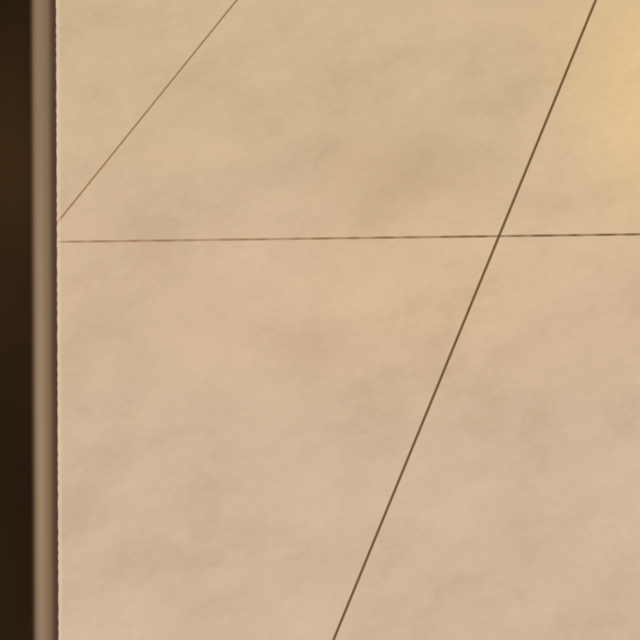
Give the GLSL for this texture, as a three.js fragment shader.

```glsl
varying vec2 vUv;

const vec3 STONE = vec3(0.82, 0.71, 0.59);
const vec3 STONE_YELLOW = vec3(0.81, 0.71, 0.56);
const vec3 STONE_PINK = vec3(0.81, 0.71, 0.61);
const vec3 WARM_GLOW = vec3(0.91, 0.77, 0.56);
const vec3 STAIN = vec3(0.72, 0.61, 0.47);
const vec3 JOINT_DARK = vec3(0.40, 0.31, 0.20);
const vec3 JOINT_PALE = vec3(0.60, 0.46, 0.32);
const vec3 GAP_DARK = vec3(0.13, 0.095, 0.055);
const vec3 GAP_BROWN = vec3(0.23, 0.16, 0.085);
const vec3 RAIL_SHADE = vec3(0.32, 0.24, 0.18);
const vec3 RAIL_MID = vec3(0.52, 0.42, 0.33);
const vec3 RAIL_LIGHT = vec3(0.64, 0.54, 0.43);
const vec3 EDGE_LIGHT = vec3(0.88, 0.79, 0.68);

vec2 hash2(vec2 p) {
  p = vec2(dot(p, vec2(127.1, 311.7)), dot(p, vec2(269.5, 183.3)));
  return fract(sin(p) * 4375.85);
}

// Distance to the nearest scattered cell point
float cellular(vec2 p) {
  vec2 cell = floor(p);
  vec2 local = fract(p);
  float nearest = 2.0;
  for (int y = -1; y <= 1; y++) {
    for (int x = -1; x <= 1; x++) {
      vec2 offset = vec2(float(x), float(y));
      vec2 delta = offset + hash2(cell + offset) - local;
      nearest = min(nearest, dot(delta, delta));
    }
  }
  return sqrt(nearest);
}

// Rotated, warped sine layers, roughly -1 to 1
float layeredSines(vec2 p, float falloff) {
  mat2 turn = mat2(1.45, 1.15, -1.15, 1.45);
  float sum = 0.0;
  float weight = 0.5;
  for (int i = 0; i < 6; i++) {
    sum += weight * sin(p.x + 1.3 * sin(p.y + 0.7)) * cos(0.8 * p.y + sin(p.x));
    p = turn * p + vec2(2.3, 5.1);
    weight *= falloff;
  }
  return sum;
}

float blob(vec2 p, vec2 center, vec2 size) {
  vec2 d = (p - center) / size;
  return exp(-dot(d, d));
}

float segmentDistance(vec2 p, vec2 a, vec2 b) {
  vec2 ab = b - a;
  float t = clamp(dot(p - a, ab) / dot(ab, ab), 0.0, 1.0);
  return length(p - a - ab * t);
}

// Thin soft groove
vec3 addJoint(vec3 base, vec2 p, vec2 a, vec2 b, float width, vec3 color, float strength) {
  float groove = 1.0 - smoothstep(0.0, width, segmentDistance(p, a, b));
  return mix(base, color, groove * strength);
}

vec3 stoneColor(vec2 p) {
  vec3 color = mix(STONE_PINK, STONE, smoothstep(0.0, 0.55, p.y));
  color = mix(color, STONE_YELLOW, 0.8 * smoothstep(0.5, 1.0, p.y));
  color = mix(color, WARM_GLOW, 0.8 * blob(p, vec2(1.04, 0.88), vec2(0.14, 0.22)));
  color = mix(color, WARM_GLOW, 0.25 * blob(p, vec2(0.67, 0.56), vec2(0.2, 0.12)));

  // Cloudy mottling stretched along a rising slant
  vec2 slanted = vec2(p.x + 0.35 * p.y, p.y - 0.4 * p.x);
  float cloud = layeredSines(slanted * vec2(11.0, 17.0), 0.7);
  color *= 1.0 + 0.028 * cloud;
  color = mix(color, STAIN, 0.12 * smoothstep(0.1, 0.9, -cloud));
  color = mix(color, STAIN, 0.28 * blob(p, vec2(0.62, 0.74), vec2(0.12, 0.05)));
  color = mix(color, STAIN, 0.22 * blob(p, vec2(0.5, 0.46), vec2(0.06, 0.04)));

  // Fine slanted grain
  float grain = cellular(slanted * vec2(55.0, 120.0)) - 0.5;
  return color * (1.0 + 0.018 * grain);
}

vec3 gapColor(vec2 p) {
  float warmth = blob(p, vec2(0.01, 0.73), vec2(0.06, 0.2));
  float cloud = 0.5 + 0.5 * layeredSines(p * vec2(20.0, 9.0), 0.5);
  return mix(GAP_DARK, GAP_BROWN, clamp(0.6 * warmth + 0.5 * cloud, 0.0, 1.0));
}

// Rounded rail: t runs from its left side to its right side
vec3 railColor(float t, float y) {
  vec3 color = mix(RAIL_SHADE, RAIL_MID, smoothstep(-0.1, 0.2, t));
  color = mix(color, RAIL_LIGHT, smoothstep(0.1, 0.3, t) * (0.5 + 0.2 * sin(5.0 * y)));
  color = mix(color, RAIL_MID, smoothstep(0.35, 0.65, t));
  return mix(color, RAIL_SHADE, smoothstep(0.6, 0.95, t));
}

void main() {
  vec2 p = vUv;
  vec3 color = stoneColor(p);

  // Joints between slabs, the level one worn paler to the left
  float wear = 0.8 + 0.2 * sin(p.x * 37.0 + 2.0 * sin(p.x * 91.0));
  vec3 levelColor = mix(JOINT_PALE, JOINT_DARK, smoothstep(0.3, 0.9, p.x));
  color = addJoint(color, p, vec2(0.088, 0.622), vec2(1.01, 0.634), 0.0032, levelColor, 0.85 * wear);
  color = addJoint(color, p, vec2(0.086, 0.648), vec2(0.374, 1.005), 0.0028, JOINT_PALE, 0.85);
  color = addJoint(color, p, vec2(0.519, -0.005), vec2(0.933, 1.005), 0.0036, JOINT_DARK, 0.95);

  // Slab edge, rail and dark gap, leaning slightly
  float x = p.x - 0.004 * (1.0 - p.y);
  float chip = 0.0003 * sin(p.y * 310.0 + 3.0 * sin(p.y * 47.0));
  color = mix(color, EDGE_LIGHT, 0.5 * (1.0 - smoothstep(0.001, 0.006, abs(x - 0.0895))));
  color = mix(railColor((x - 0.048) / 0.039, p.y), color, smoothstep(0.0855, 0.089, x + chip));
  color = mix(gapColor(p), color, smoothstep(0.043, 0.053, x));

  gl_FragColor = vec4(color, 1.0);
}
```
